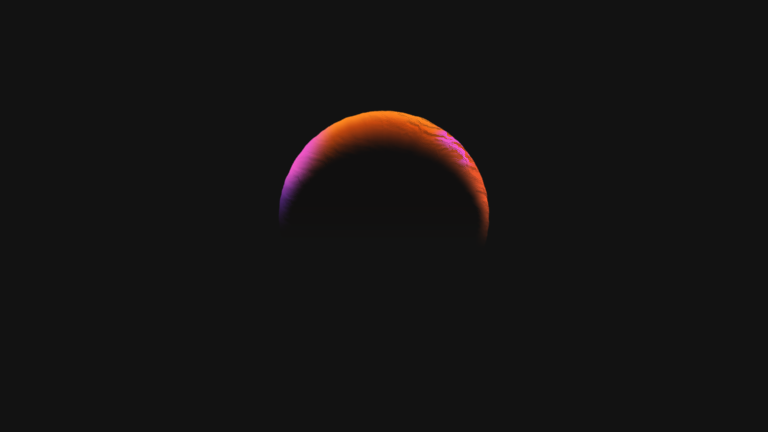
This background is drawn by a WebGL 1 fragment shader. Its source:

```glsl
precision highp float;

uniform vec2 u_resolution;

float hash(vec2 p) {
  vec3 q = fract(p.xyx * 0.1031);
  q += dot(q, q.yzx + 33.33);
  return fract((q.x + q.y) * q.z);
}

float noise(vec2 p) {
  vec2 cell = floor(p);
  vec2 f = fract(p);
  f = f * f * (3.0 - 2.0 * f);
  float low = mix(hash(cell), hash(cell + vec2(1.0, 0.0)), f.x);
  float high = mix(hash(cell + vec2(0.0, 1.0)), hash(cell + vec2(1.0)), f.x);
  return mix(low, high, f.y);
}

float fbm(vec2 p) {
  float sum = 0.0;
  float weight = 0.5;
  for (int i = 0; i < 4; i++) {
    sum += weight * noise(p);
    p = mat2(0.8, 0.6, -0.6, 0.8) * p * 2.1 + 7.3;
    weight *= 0.5;
  }
  return sum;
}

// Wavy creases that run across the surface, sloping down to the right
float terrain(vec2 p) {
  vec2 q = vec2(p.x * 5.0, p.y * 15.0 + p.x * 6.0) + 40.0;
  q += 1.6 * fbm(p * 7.0 + 20.0);
  return 1.0 - abs(2.0 * fbm(q) - 0.95);
}

// Rim colour: orange crown, magenta shoulders, violet left, red right
vec3 rimColor(vec2 p, float depth, float relief) {
  vec3 orange = mix(vec3(0.90, 0.32, 0.06), vec3(1.0, 0.54, 0.13),
                    1.0 - smoothstep(0.0, 0.12, depth));
  vec3 red = vec3(0.92, 0.34, 0.17);
  vec3 magenta = vec3(0.94, 0.34, 0.78);
  vec3 violet = vec3(0.46, 0.20, 0.74);

  vec3 color = mix(orange, red, smoothstep(0.35, 0.75, p.x));
  vec3 leftSide = mix(violet, magenta, smoothstep(0.08, 0.5, p.y));
  float leftMask = 1.0 - smoothstep(-0.74, -0.42, p.x + depth * 0.3);
  color = mix(color, leftSide, leftMask);

  // Broken magenta patch on the right shoulder
  float angle = atan(p.y, p.x);
  float patchMask = smoothstep(0.48, 0.62, angle) * (1.0 - smoothstep(0.92, 1.06, angle));
  patchMask *= 1.0 - smoothstep(0.06, 0.17, depth);
  patchMask *= smoothstep(0.66, 0.84, relief);
  return mix(color, magenta, patchMask);
}

void main() {
  vec2 p = (gl_FragCoord.xy - 0.5 * u_resolution) / (0.243 * u_resolution.y);
  float pixel = 1.0 / (0.243 * u_resolution.y);
  float radius = length(p);

  // Slightly uneven outline
  vec2 direction = p / max(radius, 0.001);
  float outline = 1.0 + 0.016 * (fbm(direction * 14.0 + 30.0) - 0.5);
  float depth = max(outline - radius, 0.0);
  float disc = 1.0 - smoothstep(-pixel, pixel, radius - outline);

  // Relief and its slope toward the light
  float relief = terrain(p);
  float slope = relief - terrain(p + vec2(0.008, 0.022));

  // Crescent, widest at the crown and gone below the middle
  float width = 0.11 + 0.29 * max(direction.y, 0.0);
  float light = 1.0 - smoothstep(0.0, width, depth + 0.03 * slope);
  light *= smoothstep(-0.24, 0.36, p.y + 0.08 * p.x);
  light *= 1.0 + clamp(slope * 0.8, -0.35, 0.3) * smoothstep(-0.6, 0.8, p.x);

  vec3 background = vec3(0.072);
  vec3 shadow = mix(background, vec3(0.064, 0.059, 0.058), smoothstep(-0.4, 0.2, p.y));
  vec3 glow = rimColor(p, depth, relief);
  glow = mix(glow, vec3(0.82, 0.22, 0.08), smoothstep(0.08, 0.32, depth) * 0.6);
  vec3 surface = mix(shadow, glow, clamp(light, 0.0, 1.0));

  gl_FragColor = vec4(mix(background, surface, disc), 1.0);
}
```
